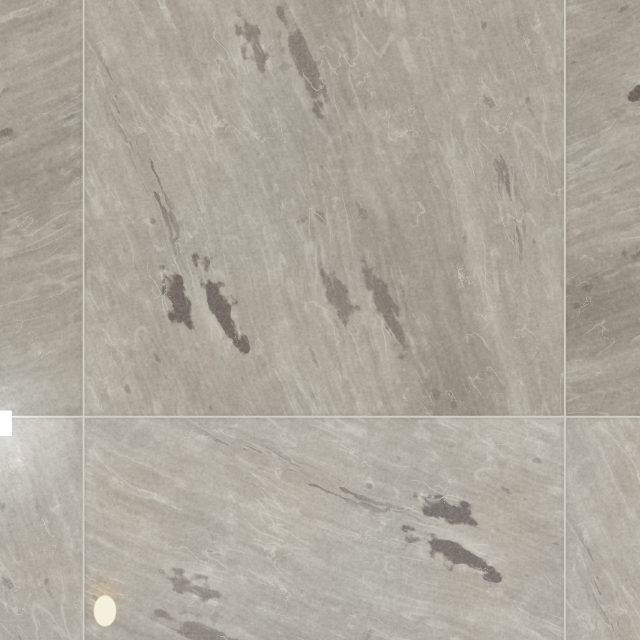
Write a WebGL 1 fragment shader that draws this texture.

```glsl
precision highp float;
// Square polished marble tiles with thin pale grout. One veined slab is laid
// in turned and mirrored positions; its veins follow a bent flow coordinate
// built from gradient noise, and soft room light falls over the floor.
uniform vec2 u_resolution;

vec2 gradient(vec2 cell) {
  vec3 p = fract(cell.xyx * vec3(0.1031, 0.1030, 0.0973));
  p += dot(p, p.yzx + 33.33);
  return fract((p.xx + p.yz) * p.zy) * 2.0 - 1.0;
}

float noise(vec2 p) {
  vec2 i = floor(p), f = fract(p);
  vec2 u = f * f * f * (f * (f * 6.0 - 15.0) + 10.0);
  vec2 e = vec2(1.0, 0.0);
  float low = mix(dot(gradient(i), f), dot(gradient(i + e), f - e), u.x);
  float high = mix(dot(gradient(i + e.yx), f - e.yx), dot(gradient(i + 1.0), f - 1.0), u.x);
  return mix(low, high, u.y);
}

float fbm(vec2 p) {
  float sum = 0.0, amp = 1.0;
  for (int i = 0; i < 5; i++) {
    sum += amp * noise(p);
    p = mat2(1.6, 1.2, -1.2, 1.6) * p + 7.3;
    amp *= 0.52;
  }
  return sum;
}

float bump(float x, float centre, float width) {
  float d = (x - centre) / width;
  return exp(-d * d);
}

// Thin line along the zero crossing of a noise value
float hairline(float n, float width) {
  return 1.0 - smoothstep(0.0, width, abs(n));
}

vec3 marble(vec2 q) {
  // s runs across the veins, t runs down along them
  float t = 1.0 - q.y;
  float s = q.x - t * (0.5 - 0.25 * q.x);
  s += 0.035 * noise(q * 3.0 + 4.0) + 0.012 * fbm(q * 9.0);
  float cloud = fbm(q * 5.0 + 11.0);
  float rough = fbm(q * 28.0 + 3.0);
  float streak = noise(vec2(s * 38.0, t * 4.0));
  float fine = noise(vec2(s * 95.0, t * 11.0) + 0.5 * rough);
  float grain = noise(q * 190.0) + 0.8 * noise(q * 95.0 + 9.0);

  // Broad bands, streaks and grain
  float tone = 0.70 + 0.26 * fbm(vec2(s * 6.0, t * 1.6) + 2.0) + 0.14 * cloud;
  tone += 0.20 * streak + 0.25 * fine + 0.24 * grain + 0.16 * rough;
  tone -= 0.32 * bump(s, 0.45, 0.14) * (0.6 + 0.4 * t);
  tone += 0.22 * bump(s, 0.62, 0.022) * smoothstep(0.25, 0.6, t);
  vec3 color = mix(vec3(0.545, 0.515, 0.47), vec3(0.735, 0.715, 0.67), clamp(tone, -0.1, 1.3));
  color += vec3(0.012, 0.0, -0.014) * noise(q * 4.0 + 31.0);

  // Torn dark flakes, in pairs stretched along the veins, chalk on one flank
  float flakes = 0.0, chalk = 0.0;
  float torn = 0.9 * noise(vec2(s * 50.0, t * 17.0)) + 0.8 * rough + 0.4 * cloud;
  for (int i = 0; i < 6; i++) {
    float side = mod(float(i), 2.0), pair = floor(float(i) * 0.5);
    vec2 centre = vec2(0.19 + 0.1 * side + mod(0.34 * pair, 0.51),
                       0.75 + 0.03 * side - 0.51 * step(1.5, pair));
    vec2 d = vec2(q.x, t) - centre;
    d.x -= 0.4 * d.y;
    float edge = length(d / vec2(0.027, 0.06 + 0.035 * side)) + torn;
    flakes = max(flakes, (1.0 - smoothstep(0.6, 1.0, edge)) * (pair < 0.5 ? 0.95 : 0.55));
    chalk += bump(d.x, -0.035, 0.022) * bump(d.y, 0.02, 0.08) * (pair < 0.5 ? side : 0.4);
  }

  // Dark fibres in two bundles, plus stray flecks
  float fibres = bump(s, -0.095, 0.022) * bump(t, 0.45, 0.22);
  fibres += 0.7 * bump(s, 0.725, 0.03) * bump(t, 0.55, 0.16);
  fibres *= smoothstep(0.0, 0.25, fine + 0.4 * streak + 0.3 * rough);
  float flecks = smoothstep(0.42, 0.62, noise(vec2(s * 34.0, t * 13.0) + 50.0) + 0.5 * rough);
  float dark = max(flakes, max(0.9 * fibres, 0.45 * flecks));
  color = mix(color, vec3(0.45, 0.42, 0.39) + 0.07 * grain, clamp(dark, 0.0, 1.0));

  // Threads along the veins at three scales
  float threads = 0.0, scale = 11.0;
  for (int i = 0; i < 3; i++) {
    vec2 p = vec2(s * scale, t * scale * 0.22) + 17.0 * float(i);
    float here = smoothstep(0.02, 0.3, noise(q * 6.0 + scale) + 0.4 * rough);
    threads = max(threads, here * hairline(noise(p) + 0.05 * rough, 0.0024 * scale));
    scale *= 1.7;
  }

  // Short jagged cracks at two scales, and chalky wisps
  float cracks = 0.0;
  for (int i = 0; i < 2; i++) {
    float size = 8.0 + 9.0 * float(i);
    vec2 p = vec2(s * 1.3, t * 0.9) * size + 40.0 + 0.35 * rough;
    float here = smoothstep(0.1, 0.3, noise(q * 9.0 + size) + 0.3 * rough);
    cracks = max(cracks, here * hairline(noise(p), 0.0026 * size));
  }
  float wisps = smoothstep(0.1, 0.6, noise(vec2(s * 15.0, t * 3.0) + 23.0) + 0.3 * cloud + 0.35 * rough);
  float pale = 0.25 * wisps + 0.45 * threads + 0.55 * cracks + 0.5 * chalk * (1.0 - flakes);
  return mix(color, vec3(0.79, 0.775, 0.735) + 0.02 * grain, clamp(pale, 0.0, 0.75));
}

void main() {
  vec2 uv = gl_FragCoord.xy / u_resolution;
  float pixel = 1.0 / min(u_resolution.x, u_resolution.y);

  // Tile grid; odd tiles are quarter turned, mirrored in the lower row
  vec2 grid = (uv - vec2(0.1305, 0.349)) / 0.752;
  vec2 tile = floor(grid), f = fract(grid);
  float odd = mod(tile.x + tile.y, 2.0), lower = step(tile.y, -0.5);
  vec2 turned = vec2(1.0 - f.y, mix(f.x, 1.0 - f.x, lower));
  vec3 color = marble(mix(f, turned, odd));
  color += lower * vec3(0.03, 0.034, 0.042) - 0.025 * odd * (1.0 - lower);

  // Grout
  vec2 gap = min(f, 1.0 - f) * 0.752;
  float joint = min(gap.x, gap.y);
  color *= 1.0 - 0.06 * bump(joint, 0.0, 0.005);
  float grout = 1.0 - smoothstep(0.0015 - 0.5 * pixel, 0.0015 + 0.5 * pixel, joint);
  color = mix(color, vec3(0.82, 0.81, 0.76), grout);

  // Window sheen at the left and a warm lamp reflection
  color += vec3(0.12, 0.14, 0.16) * bump(uv.x, 0.0, 0.09) * bump(uv.y, 0.33, 0.11);
  color += vec3(0.07, 0.03, -0.03) * bump(uv.x, 0.164, 0.024) * bump(uv.y, 0.07, 0.03);
  float lamp = length((uv - vec2(0.164, 0.0455)) / vec2(0.018, 0.025));
  color = mix(color, vec3(0.96, 0.94, 0.86), 1.0 - smoothstep(0.88, 1.06, lamp));

  // White block at the left edge
  vec2 block = abs(uv - vec2(0.0, 0.3385)) - vec2(0.0185, 0.02);
  float inside = 1.0 - smoothstep(-0.5 * pixel, 0.5 * pixel, max(block.x, block.y));
  gl_FragColor = vec4(mix(color, vec3(1.0), inside), 1.0);
}
```
